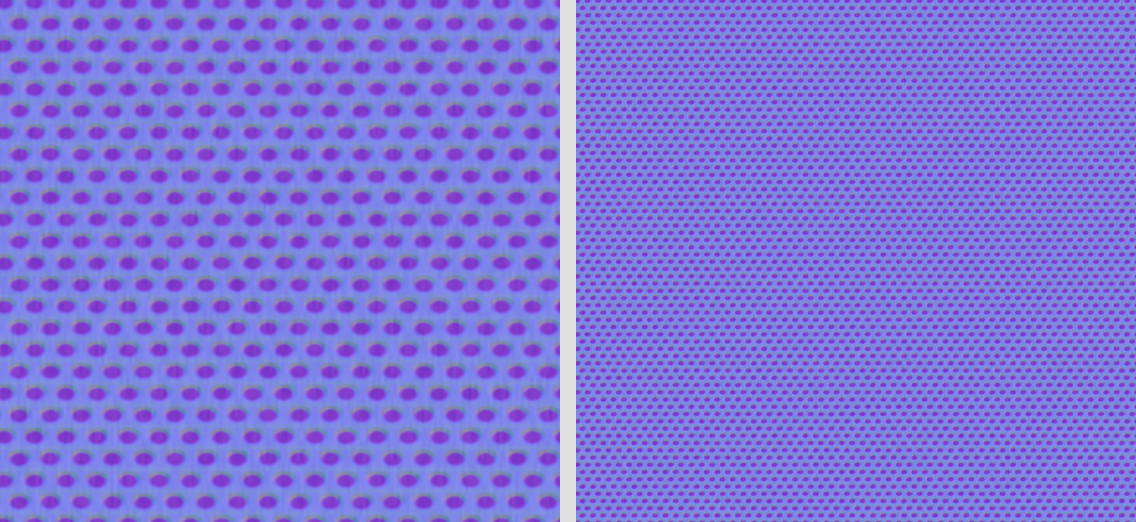
Left, the tile; right, the same tile 3 across and 3 down.
This texture map is drawn by a Shadertoy shader. Its source:

```glsl
const vec2 GRID = vec2(18.0, 24.0);          // dots across, rows down
const vec2 GRID_SHIFT = vec2(0.12, -0.10);   // lattice offset in cells
const float ROW_HEIGHT = 0.70;               // row pitch in dot pitches
const vec2 DOT_RADIUS = vec2(0.32, 0.235);   // in dot pitches
const float DOT_JITTER = 0.025;
const float DOT_VARIATION = 0.12;
const vec2 STREAK_GRID = vec2(180.0, 48.0);
const float STREAK_STRENGTH = 0.045;
const float SIDE_TINT = 0.13;
const vec3 FLAT_COLOR = vec3(0.50, 0.49, 0.97);
const vec3 HALO_COLOR = vec3(0.49, 0.56, 0.86);
const vec3 RIM_COLOR = vec3(0.48, 0.55, 0.62);
const vec3 DOT_COLOR = vec3(0.50, 0.23, 0.80);

float hash(vec2 p) {
    vec3 q = fract(p.xyx * vec3(0.1031, 0.1030, 0.0973));
    q += dot(q, q.yzx + 33.33);
    return fract((q.x + q.y) * q.z);
}

// Value noise whose lattice wraps at the given period
float wrappedNoise(vec2 p, vec2 period) {
    vec2 cell = floor(p);
    vec2 f = fract(p);
    f = f * f * (3.0 - 2.0 * f);
    vec2 a = mod(cell, period);
    vec2 b = mod(cell + 1.0, period);
    return mix(mix(hash(a), hash(vec2(b.x, a.y)), f.x),
               mix(hash(vec2(a.x, b.y)), hash(b), f.x), f.y);
}

float bell(float x, float width) {
    x /= width;
    return exp(-x * x);
}

// Weights of one dot: x body, y upper rim, z halo, w sideways slope
vec4 dotLayers(vec2 q, float strength) {
    float e = length(q / DOT_RADIUS);
    float up = q.y / max(length(q), 0.001);
    float body = 1.0 - smoothstep(0.58, 1.18, e);
    float rim = bell(e - 1.06, 0.27) * smoothstep(-0.25, 0.75, up) * strength;
    float halo = bell(e - 1.48, 0.30) * mix(0.35, 0.95, abs(up));
    float slope = q.x / DOT_RADIUS.x * bell(e - 0.95, 0.32) * smoothstep(-0.7, 0.6, up);
    return vec4(body, rim, halo, slope);
}

void mainImage(out vec4 fragColor, in vec2 fragCoord) {
    vec2 uv = fragCoord / iResolution.xy;
    vec2 p = uv * GRID - GRID_SHIFT;

    // Nearest dot in each of three staggered rows
    vec4 layers = vec4(0.0);
    float nearestRow = floor(p.y + 0.5);
    for (int i = -1; i <= 1; i++) {
        float row = nearestRow + float(i);
        float stagger = 0.5 * mod(row, 2.0);
        float column = floor(p.x - stagger + 0.5);
        vec2 id = mod(vec2(column, row), GRID);
        vec2 jitter = vec2(hash(id + 7.0), hash(id + 41.0)) - 0.5;
        vec2 q = p - vec2(column + stagger, row);
        q.y *= ROW_HEIGHT;
        float strength = 0.9 + DOT_VARIATION * (hash(id + 83.0) - 0.5);
        layers += dotLayers(q - DOT_JITTER * jitter, strength);
    }

    // Blend from the ground up to the rim
    vec3 color = mix(FLAT_COLOR, HALO_COLOR, min(layers.z, 1.0));
    color = mix(color, DOT_COLOR, min(layers.x, 1.0));
    color = mix(color, RIM_COLOR, min(layers.y, 1.0));
    color.r -= SIDE_TINT * layers.w;

    // Fine vertical streaks, strongest on the slopes
    float streak = wrappedNoise(uv * STREAK_GRID, STREAK_GRID) - 0.5;
    float slopes = min(layers.y + 0.5 * layers.x, 1.0);
    color += STREAK_STRENGTH * streak * (1.0 + slopes) * vec3(1.0, 0.9, 0.5);

    fragColor = vec4(clamp(color, 0.0, 1.0), 1.0);
}
```
